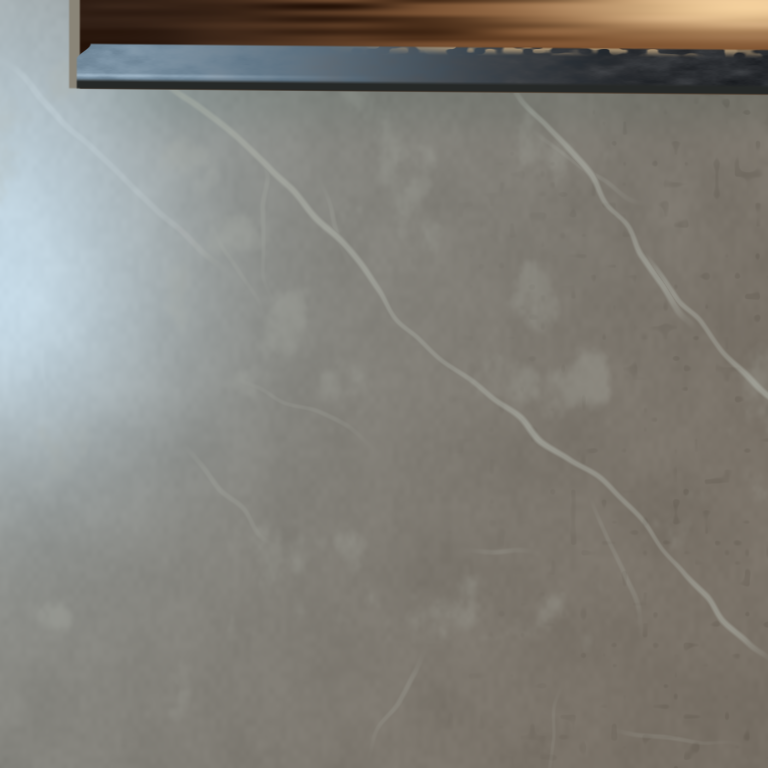
Reproduce this texture procedurally as a WebGL 1 fragment shader.

```glsl
precision highp float;
// A grey stone wall with pale diagonal veins and a cool glow on the left,
// under a bevelled metal ledge and a warm lit recess along the top edge.
// Value noise mottles the stone; veins are wandering, tapered line segments.

uniform vec2 u_resolution;

const vec3 STONE_COOL = vec3(0.530, 0.535, 0.515);
const vec3 STONE_WARM = vec3(0.470, 0.440, 0.400);
const vec3 GLOW_COLOR = vec3(0.790, 0.875, 0.930);
const vec3 VEIN_COLOR = vec3(0.690, 0.705, 0.670);
const vec3 METAL_PALE = vec3(0.460, 0.550, 0.620);
const vec3 METAL_DARK = vec3(0.170, 0.180, 0.195);
const vec3 SEAM_COLOR = vec3(0.150, 0.160, 0.155);
const vec3 TRIM_COLOR = vec3(0.540, 0.520, 0.470);
const vec3 WOOD_DARK  = vec3(0.170, 0.100, 0.060);
const vec3 WOOD_BROWN = vec3(0.460, 0.290, 0.160);
const vec3 LAMP_COLOR = vec3(0.980, 0.840, 0.640);

const vec2  GLOW_CENTER = vec2(-0.02, 0.62);
const float GLOW_WIDTH = 0.25;
const float GLOW_ABOVE = 0.44;
const float GLOW_BELOW = 0.25;
const float LEDGE_LEFT = 0.100;
const float LEDGE_BOTTOM = 0.885;
const float LEDGE_TOP = 0.943;
const float LEDGE_TILT = 0.009;
const float MOTTLE = 0.055;
const float EDGE = 0.0018;

float hash(vec2 p) {
  vec3 q = fract(vec3(p.xyx) * 0.1031);
  q += dot(q, q.yzx + 33.33);
  return fract((q.x + q.y) * q.z);
}

float noise(vec2 p) {
  vec2 cell = floor(p);
  vec2 f = fract(p);
  f = f * f * (3.0 - 2.0 * f);
  float low = mix(hash(cell), hash(cell + vec2(1.0, 0.0)), f.x);
  float high = mix(hash(cell + vec2(0.0, 1.0)), hash(cell + 1.0), f.x);
  return mix(low, high, f.y);
}

float fbm(vec2 p) {
  float sum = 0.0;
  float gain = 0.5;
  for (int i = 0; i < 5; i++) {
    sum += gain * noise(p);
    p = p * 2.03 + 17.1;
    gain *= 0.5;
  }
  return sum;
}

// Coverage of one wandering strand that tapers and fades along its length.
float strand(vec2 p, vec2 start, float angle, float len, float width, float seed) {
  vec2 dir = vec2(cos(angle), sin(angle));
  vec2 q = p - start;
  float along = dot(q, dir);
  float across = dot(q, vec2(-dir.y, dir.x));
  across += 0.045 * (noise(vec2(along * 6.0, seed)) - 0.5);
  across += 0.010 * (noise(vec2(along * 24.0, seed + 9.0)) - 0.5);
  float body = mix(0.45, 1.0, noise(vec2(along * 13.0, seed + 5.0)));
  float ends = smoothstep(0.0, 0.06, along) * smoothstep(len, len - 0.09, along);
  return body * ends * (1.0 - smoothstep(width * body * 0.3, width * body + EDGE, abs(across)));
}

float veins(vec2 p) {
  float cover = 0.0;
  // Long veins: the second one crosses the wall, the right pair is steeper.
  for (int i = 0; i < 4; i++) {
    float f = float(i);
    float right = step(1.5, f);
    float longest = step(0.5, f) - right;
    vec2 start = vec2(0.01 + 0.19 * f + 0.27 * right, 0.94 - 0.02 * f - 0.19 * step(2.5, f));
    float vein = strand(p, start, -0.77 - 0.16 * right, 0.42 + 0.72 * longest, 0.0052, f * 7.0 + 2.0);
    cover = max(cover, 0.85 * vein);
  }
  // Short faint hairlines scattered over the stone.
  for (int i = 0; i < 12; i++) {
    float f = float(i);
    vec2 start = vec2(hash(vec2(f, 3.0)), hash(vec2(f, 8.0)) * 0.85);
    float angle = mix(-2.1, 0.5, hash(vec2(f, 13.0)));
    float len = mix(0.12, 0.24, hash(vec2(f, 21.0)));
    cover = max(cover, 0.30 * strand(p, start, angle, len, 0.0035, f * 5.0 + 40.0));
  }
  return cover;
}

vec3 wall(vec2 p) {
  vec3 color = mix(STONE_COOL, STONE_WARM, smoothstep(0.15, 1.15, p.x * 0.8 + (1.0 - p.y) * 0.45));
  vec2 g = p - GLOW_CENTER;
  g /= vec2(GLOW_WIDTH, g.y > 0.0 ? GLOW_ABOVE : GLOW_BELOW);
  color = mix(color, GLOW_COLOR, 0.95 * exp(-dot(g, g)));
  color += MOTTLE * (fbm(p * vec2(16.0, 12.0)) - 0.48);
  color += 0.018 * (noise(p * vec2(130.0, 100.0)) - 0.5);
  float patches = smoothstep(0.60, 0.78, fbm(p * vec2(13.0, 10.0) + 60.0));
  float pits = smoothstep(0.80, 0.95, noise(p * 75.0 + 30.0)) * smoothstep(0.4, 1.0, p.x);
  color = mix(color, VEIN_COLOR, 0.25 * patches) - 0.035 * pits;
  color = mix(color, max(VEIN_COLOR, color + 0.06), 0.75 * veins(p));
  float shade = smoothstep(0.80, 0.88, p.y) * smoothstep(0.08, 0.2, p.x);
  return color - vec3(0.040, 0.025, 0.025) * shade;
}

vec3 recess(vec2 p) {
  float grain = noise(p * vec2(7.0, 120.0)) - 0.5;
  vec3 color = mix(WOOD_DARK, WOOD_BROWN, smoothstep(0.2, 0.85, p.x + 0.35 * grain));
  vec2 lamp = (p - vec2(0.98, 0.99)) / vec2(0.25, 0.034);
  return mix(color, LAMP_COLOR, exp(-dot(lamp, lamp))) + 0.08 * grain;
}

vec3 ledge(vec2 p, float y) {
  float brushed = fbm(p * vec2(28.0, 75.0)) - 0.48;
  vec3 color = mix(METAL_PALE, METAL_DARK, smoothstep(0.15, 0.85, p.x + 0.3 * brushed));
  color += 0.22 * brushed;
  float lip = smoothstep(0.004, 0.0, abs(y - LEDGE_BOTTOM - 0.017)) * smoothstep(0.55, 0.1, p.x);
  color += 0.13 * lip;
  float glints = smoothstep(0.35, 0.65, noise(p * vec2(80.0, 150.0)));
  glints *= smoothstep(LEDGE_TOP - 0.012, LEDGE_TOP, y) * smoothstep(0.4, 0.65, p.x);
  color = mix(color, LAMP_COLOR * 0.82, 0.75 * glints);
  return mix(SEAM_COLOR, color, smoothstep(0.008, 0.014, y - LEDGE_BOTTOM));
}

void main() {
  vec2 p = gl_FragCoord.xy / u_resolution;
  float soft = max(EDGE, 1.0 / u_resolution.y);
  float y = p.y + LEDGE_TILT * (p.x - LEDGE_LEFT);
  float bevel = LEDGE_LEFT + 0.018 * smoothstep(LEDGE_TOP - 0.02, LEDGE_TOP, y);
  float above = smoothstep(-soft, soft, y - LEDGE_BOTTOM);
  float inside = smoothstep(-soft, soft, p.x - LEDGE_LEFT - 0.004);

  vec3 color = wall(p);
  float trim = smoothstep(-soft, soft, p.x - LEDGE_LEFT + 0.010) * above;
  color = mix(color, TRIM_COLOR, trim);
  color = mix(color, recess(p), inside * above);
  float metal = smoothstep(-soft, soft, p.x - bevel) * above;
  metal *= 1.0 - smoothstep(-soft, soft, y - LEDGE_TOP);
  color = mix(color, ledge(p, y), metal);
  gl_FragColor = vec4(clamp(color, 0.0, 1.0), 1.0);
}
```
